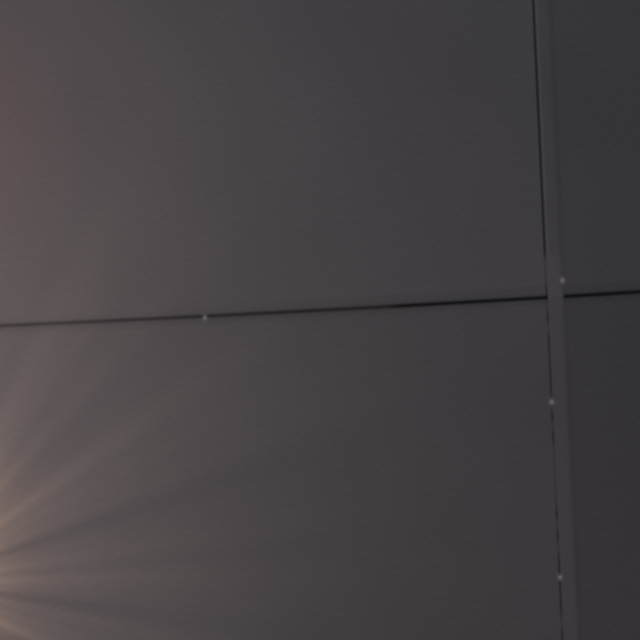
Reproduce this texture procedurally as a WebGL 2 fragment shader.

```glsl
#version 300 es
precision highp float;
// Dark plaster wall panels with crossing seams, lit by a warm flare from the left.

#define FLARE_POS vec2(-0.10, 0.25)
#define RAY_ORIGIN vec2(-0.13, 0.09)
#define GLOW_FALLOFF 2.05
#define GRAIN_SCALE 105.0
#define GRAIN_DEPTH 0.010
#define RAY_STRENGTH 0.040
#define STRIP_WIDTH 0.026
#define SEAM_WIDTH 0.0032

uniform vec2 u_resolution;
out vec4 outColor;

const vec3 SHADE = vec3(0.205, 0.200, 0.212);
const vec3 GLOW = vec3(0.205, 0.170, 0.158);
const vec3 RAY_TINT = vec3(1.0, 0.78, 0.62);
const vec3 SPECK_COLOR = vec3(0.46, 0.44, 0.44);

vec2 hash2(vec2 p) {
  vec3 q = fract(p.xyx * vec3(0.1031, 0.1030, 0.0973));
  q += dot(q, q.yzx + 33.33);
  return fract((q.xx + q.yz) * q.zy);
}

// Distance to the nearest scattered point
float cellular(vec2 p) {
  vec2 cell = floor(p), local = fract(p);
  float nearest = 2.0;
  for (int y = -1; y <= 1; y++)
    for (int x = -1; x <= 1; x++) {
      vec2 o = vec2(x, y);
      vec2 d = o + hash2(cell + o) - local;
      nearest = min(nearest, dot(d, d));
    }
  return sqrt(nearest);
}

// Embossed plaster grain, stretched along a diagonal
float grain(vec2 uv) {
  vec2 p = mat2(0.80, -0.60, 0.60, 0.80) * uv;
  p += 0.003 * sin(p.yx * vec2(71.0, 53.0));
  p *= GRAIN_SCALE * vec2(0.75, 1.2);
  return cellular(p) - cellular(p + vec2(0.15, 0.35));
}

// Broad uneven patches
float mottle(vec2 uv) {
  float sum = 0.0, amp = 0.5;
  vec2 p = uv * 7.0;
  for (int i = 0; i < 4; i++) {
    sum += amp * sin(p.x + 1.7 * sin(p.y)) * sin(p.y + 1.3);
    p = mat2(1.3, 1.1, -1.1, 1.3) * p + 2.1;
    amp *= 0.6;
  }
  return sum;
}

// Soft streaks fanning out of the flare
float rays(vec2 uv) {
  vec2 d = uv - RAY_ORIGIN;
  float a = atan(d.y, d.x);
  float streaks = sin(a * 13.0 + 0.6) + 0.7 * sin(a * 29.0 + 2.0) + 0.4 * sin(a * 53.0);
  return streaks * exp(-length(d) * 4.2);
}

float line(float d, float width) {
  return exp(-d * d / (width * width));
}

void main() {
  vec2 uv = gl_FragCoord.xy / u_resolution;
  float px = 1.0 / min(u_resolution.x, u_resolution.y);

  // Signed distances to the two seams
  float across = uv.y - (0.491 + 0.044 * uv.x + 0.009 * uv.x * uv.x);
  float along = uv.x - (0.879 - 0.046 * uv.y);
  float strip = smoothstep(-0.002, 0.002 + px, along)
              * (1.0 - smoothstep(-0.003, 0.003 + px, along - STRIP_WIDTH));
  float rightPanel = smoothstep(-0.004, 0.004, along - STRIP_WIDTH);
  float below = 1.0 - smoothstep(-0.002, 0.002, across);

  // Wall tone and side glow
  float dist = length((uv - FLARE_POS) * vec2(1.0, 0.55));
  float glow = exp(-GLOW_FALLOFF * max(dist - 0.10, 0.0));
  vec3 color = SHADE + GLOW * glow;
  color += vec3(-0.005, 0.002, 0.009) * uv.y * uv.x;
  color += vec3(0.030, 0.008, 0.010) * exp(-uv.x * 13.0) * line(uv.y - 0.80, 0.16);
  color += 0.006 * mottle(uv);
  color *= 1.0 - 0.04 * below * smoothstep(0.1, 0.7, uv.x);
  color *= 1.0 - 0.08 * rightPanel;

  // Flare streaks and warm spill at the lower left edge
  color += RAY_STRENGTH * rays(uv) * RAY_TINT;
  float spill = line(uv.y - 0.22, 0.07) + line(uv.y - 0.10, 0.06) + 0.8 * line(uv.y - 0.02, 0.03);
  color += vec3(0.075, 0.045, 0.020) * spill * exp(-uv.x * 22.0);

  // Plaster relief, smoother on the strip
  color += GRAIN_DEPTH * grain(uv) * (1.0 - 0.75 * strip);

  // Horizontal seam: lip above, shadow line, soft shade below
  float open = 1.0 - strip;
  float depth = mix(0.26, 0.42, smoothstep(0.0, 0.5, uv.x));
  depth += 0.22 * smoothstep(0.60, 0.63, uv.x);
  float lip = smoothstep(0.0, 0.003, across) * (1.0 - smoothstep(0.014, 0.021, across));
  color *= 1.0 - 0.045 * lip * smoothstep(0.15, 0.7, uv.x) * open;
  color *= 1.0 - depth * line(across, SEAM_WIDTH) * open;
  color *= 1.0 - 0.08 * line(across + 0.003, 0.009) * open;

  // Vertical strip: grooved above, worn edge below
  float upper = smoothstep(0.59, 0.61, uv.y);
  color *= 1.0 + strip * mix(0.025, -0.035, upper);
  color *= 1.0 - 0.42 * upper * line(along, 0.0022);
  color += 0.022 * upper * line(along - 0.005, 0.002);
  float wear = 0.5 + 0.5 * sin(uv.y * 91.0 + 3.0 * sin(uv.y * 37.0));
  color *= 1.0 - (1.0 - upper) * (0.08 + 0.20 * wear) * line(along, 0.0022);
  color *= 1.0 - 0.07 * line(along - STRIP_WIDTH, 0.005);

  // Chips of pale plaster
  vec2 chips[4] = vec2[4](vec2(0.320, 0.504), vec2(0.879, 0.562),
                          vec2(0.862, 0.372), vec2(0.875, 0.098));
  for (int i = 0; i < 4; i++) {
    float chip = length((uv - chips[i]) * vec2(1.0, 0.8));
    color = mix(color, SPECK_COLOR, 0.75 * line(chip, 0.0038));
  }
  outColor = vec4(clamp(color, 0.0, 1.0), 1.0);
}
```
